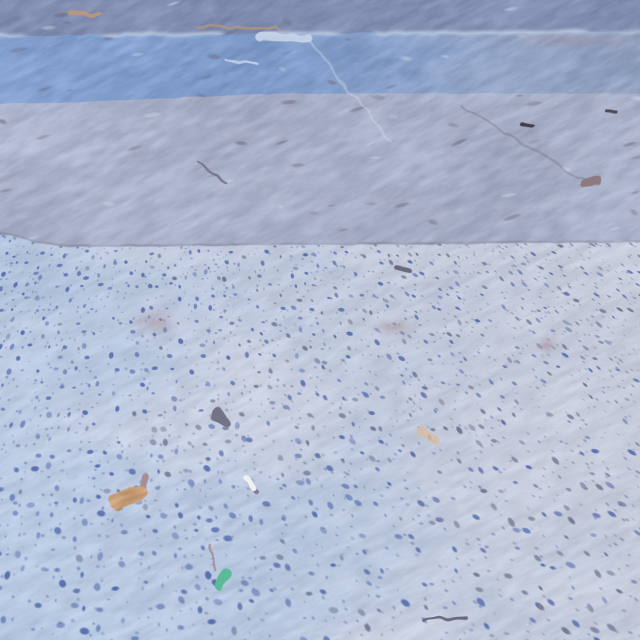
A Shadertoy shader for this texture:

```glsl
// Weathered paving in three painted bands above a pale, speckled concrete slab.
// Curved edges split the bands, grain is stretched noise, speckles are jittered
// cells on a perspective grid, and debris is made of soft capsules.

const vec3 SLATE = vec3(0.50, 0.55, 0.69);
const vec3 BLUE = vec3(0.51, 0.62, 0.80);
const vec3 BLUE_WORN = vec3(0.58, 0.64, 0.76);
const vec3 LAVENDER = vec3(0.66, 0.69, 0.785);
const vec3 SLAB_COOL = vec3(0.715, 0.785, 0.885);
const vec3 SLAB_WARM = vec3(0.785, 0.805, 0.865);
const vec3 SPECK_BLUE = vec3(0.30, 0.39, 0.66);
const vec3 SPECK_GREY = vec3(0.40, 0.43, 0.54);
const vec3 TWIG = vec3(0.42, 0.41, 0.49);
const vec3 PALE = vec3(0.80, 0.85, 0.92);
const vec3 RUST = vec3(0.64, 0.53, 0.56);
const vec3 OCHRE = vec3(0.76, 0.60, 0.45);
const vec3 GREEN = vec3(0.36, 0.73, 0.60);
const float HORIZON = 1.3;
const float SPECK_SCALE = 43.0;
const float GRAIN_ANGLE = 0.45;

float soft;   // edge half width
vec3 col;     // colour being painted
vec2 p;       // slightly warped position for debris

vec2 hash2(vec2 v) {
    vec3 q = fract(v.xyx * vec3(0.1031, 0.1030, 0.0973));
    q += dot(q, q.yzx + 33.33);
    return fract((q.xx + q.yz) * q.zy);
}

float noise(vec2 v) {
    vec2 i = floor(v), f = fract(v);
    f = f * f * (3.0 - 2.0 * f);
    return mix(mix(hash2(i).x, hash2(i + vec2(1, 0)).x, f.x),
               mix(hash2(i + vec2(0, 1)).x, hash2(i + 1.0).x, f.x), f.y);
}

float fbm(vec2 v) {
    float sum = 0.0, amp = 0.5;
    for (int i = 0; i < 4; i++) {
        sum += amp * noise(v);
        v = v * 2.03 + 17.0;
        amp *= 0.5;
    }
    return sum;
}

mat2 rotate(float a) { return mat2(cos(a), -sin(a), sin(a), cos(a)); }

float below(float y, float edge) { return 1.0 - smoothstep(-soft, soft, y - edge); }

float ridge(float d, float width) { d /= width; return exp(-d * d); }

// Paints a capsule from s.xy to s.zw with radius r.
void stroke(vec4 s, float r, vec3 tint, float alpha) {
    vec2 d = s.zw - s.xy, q = p - s.xy;
    q -= d * clamp(dot(q, d) / dot(d, d), 0.0, 1.0);
    col = mix(col, tint, alpha * below(length(q), r));
}

// Paints a feathered stain: centre in s.xy, size in s.zw.
void stain(vec4 s, float alpha) {
    vec2 q = (p - s.xy) / s.zw;
    col = mix(col, RUST, alpha * exp(-dot(q, q)));
}

// Long flecks, one per cell: x is coverage, y picks the tint.
vec2 flecks(vec2 v, float density, float size, float stretch, float blur) {
    vec2 best = vec2(0);
    for (int k = 0; k < 9; k++) {
        vec2 id = floor(v) + vec2(k % 3 - 1, k / 3 - 1);
        vec2 r = hash2(id), s = hash2(id + 71.3);
        vec2 q = rotate(1.3 * s.x - 1.35) * (v - id - 0.15 - 0.7 * r);
        q = rotate(0.0) * q * vec2(1.0 / stretch, 1.0);
        float mask = 1.0 - smoothstep(-blur, blur, length(q) - size * (0.55 + 0.75 * s.y));
        mask *= step(fract(r.x * 7.0 + s.y * 5.0), density) * (0.45 + 0.55 * fract(s.x * 9.0));
        if (mask > best.x) best = vec2(mask, r.y);
    }
    return best;
}

void mainImage(out vec4 fragColor, in vec2 fragCoord) {
    vec2 uv = fragCoord / iResolution.xy;
    soft = max(0.0014, 0.8 / iResolution.y);
    p = uv + 0.007 * (vec2(noise(uv * 70.0), noise(uv * 70.0 + 40.0)) - 0.5);
    vec2 g = rotate(GRAIN_ANGLE) * uv;
    float grain = fbm(g * vec2(32, 110)) - 0.47;
    float cloud = fbm(uv * vec2(5, 9) + 4.0) - 0.47;
    float wobble = 0.004 * (noise(uv * 55.0) - 0.5);

    // Painted bands
    float slateEdge = 0.945 + 0.006 * uv.x + wobble;
    float blueEdge = 0.838 + 0.016 * smoothstep(0.0, 0.5, uv.x) + 0.5 * wobble;
    float slabEdge = 0.613 + 0.02 * ridge(uv.x, 0.058) + 0.008 * uv.x + 0.5 * wobble;
    vec3 blue = mix(BLUE, BLUE_WORN, smoothstep(0.35, 1.0, uv.x + cloud * 0.4));
    col = mix(SLATE, blue, below(uv.y, slateEdge));
    col = mix(col, LAVENDER, below(uv.y, blueEdge)) + 0.15 * grain + 0.1 * cloud;
    float chips = smoothstep(0.4, 0.65, noise(uv * vec2(16, 40)));
    col = mix(col, PALE, 0.55 * chips * ridge(uv.y - slateEdge, 0.004));
    vec2 litter = flecks(g * vec2(24, 42), 0.16, 0.1, 2.5, 0.06);
    col = mix(col, mix(TWIG, PALE, step(0.6, litter.y)), 0.55 * litter.x);

    // Speckled slab
    float warmth = smoothstep(0.0, 0.85, uv.x * 0.75 + uv.y * 0.45 + cloud * 0.7);
    vec3 slab = mix(SLAB_COOL, SLAB_WARM, warmth) + 0.12 * grain + 0.06 * cloud;
    float depth = HORIZON - min(uv.y, 0.7);
    vec2 ground = vec2((uv.x - 0.5) / depth, -log(depth)) * SPECK_SCALE;
    float blur = max(0.06, soft * SPECK_SCALE / depth * 0.8);
    vec2 coarse = flecks(ground, 0.62, 0.13, 1.6, blur);
    vec2 fine = flecks(ground * 1.7 + 31.0, 0.4, 0.11, 1.5, blur * 1.7);
    slab = mix(slab, mix(SPECK_BLUE, SPECK_GREY, step(fine.y, 0.6 * warmth)), 0.5 * fine.x);
    slab = mix(slab, mix(SPECK_BLUE, SPECK_GREY, step(coarse.y, 0.6 * warmth)), 0.88 * coarse.x);
    col = mix(col, slab, below(uv.y, slabEdge));
    col = mix(col, TWIG, 0.45 * noise(uv * 24.0) * ridge(uv.y - slabEdge - 0.002, 0.002));

    // Stains and scratches
    stain(vec4(0.243, 0.497, 0.025, 0.018), 0.45);
    stain(vec4(0.615, 0.487, 0.025, 0.009), 0.45);
    stain(vec4(0.853, 0.463, 0.014, 0.009), 0.5);
    stain(vec4(0.89, 0.937, 0.08, 0.009), 0.3);
    stroke(vec4(0.485, 0.935, 0.61, 0.78), 0.002, PALE, 0.4);
    stroke(vec4(0.72, 0.835, 0.91, 0.72), 0.0015, TWIG, 0.35);

    // Debris on the bands
    stroke(vec4(0.405, 0.943, 0.483, 0.94), 0.007, PALE, 0.85);
    stroke(vec4(0.31, 0.96, 0.435, 0.955), 0.002, OCHRE, 0.65);
    stroke(vec4(0.11, 0.978, 0.157, 0.978), 0.003, OCHRE, 0.85);
    stroke(vec4(0.352, 0.907, 0.4, 0.898), 0.002, PALE, 0.8);
    stroke(vec4(0.815, 0.807, 0.833, 0.803), 0.003, TWIG * 0.6, 1.0);
    stroke(vec4(0.945, 0.827, 0.962, 0.823), 0.002, TWIG * 0.7, 1.0);
    stroke(vec4(0.31, 0.745, 0.354, 0.714), 0.0016, TWIG, 0.8);
    stroke(vec4(0.912, 0.712, 0.932, 0.717), 0.007, RUST * 0.85, 0.9);

    // Leaves, twigs and scraps on the slab
    stroke(vec4(0.622, 0.583, 0.639, 0.576), 0.004, TWIG, 1.0);
    stroke(vec4(0.338, 0.354, 0.353, 0.341), 0.008, TWIG, 0.9);
    stroke(vec4(0.657, 0.325, 0.68, 0.313), 0.008, OCHRE + 0.12, 0.6);
    stroke(vec4(0.222, 0.236, 0.227, 0.256), 0.006, RUST, 0.9);
    stroke(vec4(0.181, 0.217, 0.215, 0.23), 0.013, OCHRE + 0.3 * grain, 1.0);
    stroke(vec4(0.386, 0.248, 0.4, 0.23), 0.004, TWIG, 0.8);
    stroke(vec4(0.384, 0.253, 0.396, 0.236), 0.005, vec3(0.94), 1.0);
    stroke(vec4(0.328, 0.147, 0.336, 0.108), 0.002, RUST, 0.8);
    stroke(vec4(0.343, 0.085, 0.355, 0.104), 0.007, GREEN, 1.0);
    stroke(vec4(0.66, 0.032, 0.727, 0.036), 0.0025, TWIG, 1.0);
    fragColor = vec4(clamp(col, 0.0, 1.0), 1.0);
}
```
